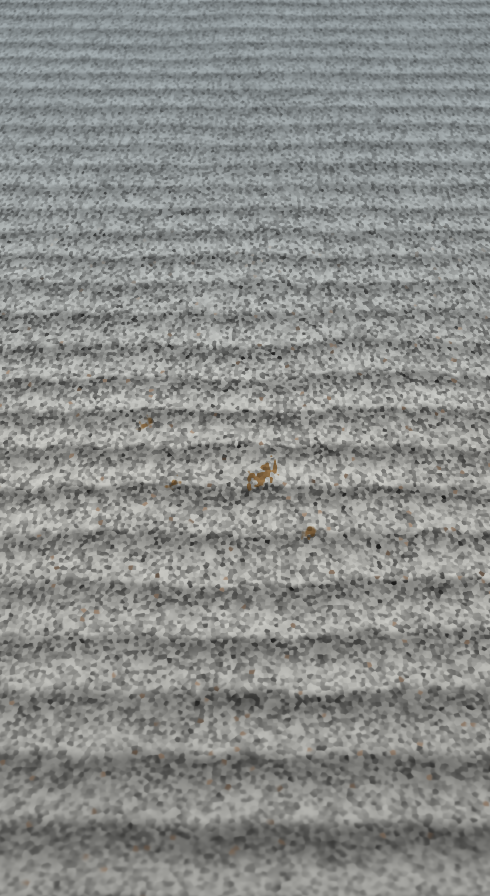
A Shadertoy shader for this texture:

```glsl
// Raked grey gravel: parallel furrows receding in perspective, with shallow focus.
#define HORIZON 0.6445       // distance of the vanishing line above the top edge
#define FURROWS 29.89        // furrow density on the ground plane
#define GRAINS vec2(155.0, 320.0)
#define WOBBLE 0.30          // unevenness of the raked lines
#define RELIEF 0.19          // light to dark range across a furrow
#define GRAIN_CONTRAST 0.34
#define FOCUS 0.53           // sharpest height, measured from the top
#define LEAF_POS vec2(0.535, 0.531)
#define COOL_TINT vec3(0.955, 1.01, 1.03)
#define WARM_TINT vec3(1.005, 1.005, 0.98)
#define RUST vec3(0.44, 0.34, 0.26)
#define LEAF vec3(0.46, 0.32, 0.15)

vec3 hash3(vec2 p) {
    vec3 q = fract(p.xyx * vec3(0.1031, 0.1030, 0.0973));
    q += dot(q, q.yxz + 33.33);
    return fract((q.xxy + q.yzz) * q.zyx);
}

float noise(vec2 p) {
    vec2 i = floor(p), f = fract(p);
    f = f * f * (3.0 - 2.0 * f);
    float low = mix(hash3(i).x, hash3(i + vec2(1, 0)).x, f.x);
    float high = mix(hash3(i + vec2(0, 1)).x, hash3(i + vec2(1, 1)).x, f.x);
    return mix(low, high, f.y);
}

// Soft cellular stones: x = tone around zero, y = share of rusty stone
vec2 gravel(vec2 p, float sharpness) {
    vec2 cell = floor(p), sum = vec2(0.0);
    float total = 0.0;
    for (int j = -1; j <= 1; j++)
    for (int i = -1; i <= 1; i++) {
        vec2 id = cell + vec2(i, j);
        vec3 h = hash3(id + 400.0);
        vec2 d = id + 0.1 + 0.8 * h.xy - p;
        float weight = exp(-sharpness * dot(d, d));
        vec3 kind = hash3(id + 1300.0);
        float tone = 0.36 - h.z * h.z - 0.4 * step(0.93, kind.x);
        sum += weight * vec2(tone, step(0.991, kind.y));
        total += weight;
    }
    return sum / total;
}

// Brightness across one furrow: slow rise to the crest, then a sharp shadow
float furrow(float phase, float blur) {
    float f = fract(phase);
    float rise = smoothstep(0.04, 0.62, f);
    return rise * (1.0 - smoothstep(0.86 - 0.12 * blur, 1.0, f));
}

// Ragged crumbs of dry leaf, one large and a few small
float leafMask(vec2 p, float aspect) {
    float mask = 0.0;
    for (int i = 0; i < 4; i++) {
        float k = float(i);
        vec2 offset = (hash3(vec2(k, 7.0)).xy - 0.5) * vec2(0.7, 0.16) * min(k, 1.0);
        vec2 d = (p - LEAF_POS - offset) * vec2(1.0, aspect);
        float radius = 0.027 / (1.0 + 1.2 * min(k, 1.0));
        float ragged = radius * (1.6 * noise(p * vec2(130.0, 130.0 * aspect)) - 0.1);
        mask = max(mask, 1.0 - smoothstep(-0.004, 0.003, length(d + 0.3 * d.yx) - ragged));
    }
    return mask;
}

void mainImage(out vec4 fragColor, in vec2 fragCoord) {
    vec2 p = fragCoord / iResolution.xy;
    p.y = 1.0 - p.y;

    // Ground plane
    float nearness = p.y + HORIZON;
    float across = (p.x - 0.5) / nearness;
    float row = FURROWS / nearness;
    vec2 grainPos = vec2(across, log(nearness)) * GRAINS;
    float blur = p.y > FOCUS ? smoothstep(FOCUS + 0.08, 1.0, p.y)
                             : smoothstep(FOCUS - 0.1, 0.0, p.y);

    // Furrows with gently wandering edges and worn stretches
    float wander = noise(vec2(across * 4.0, row * 0.35)) - 0.5;
    wander += 0.4 * (noise(vec2(across * 17.0, row * 0.8)) - 0.5);
    wander += 0.5 * (1.0 - blur) * (noise(grainPos * 0.35) - 0.5);
    float ridge = furrow(-row + WOBBLE * wander + 0.08 * p.x, blur);
    float wear = 0.75 + 0.5 * noise(vec2(across * 5.0 + 30.0, row * 0.9));
    float depth = RELIEF * mix(0.58, 1.0, smoothstep(0.0, 0.65, p.y));

    // Stones and coarser clumps
    vec2 stones = gravel(grainPos, mix(9.0, 3.0, blur));
    float clumps = noise(grainPos * 0.45 + 60.0) - 0.5;
    float patches = noise(grainPos * vec2(0.06, 0.16) + 90.0) - 0.5;
    float focusGain = p.y > FOCUS ? mix(1.0, 0.7, blur) : mix(1.0, 0.45, blur);

    // Light falls off toward the viewer
    float light = 0.56 - 0.08 * smoothstep(0.6, 1.0, p.y) - 0.02 * (1.0 - p.y);
    light += depth * wear * (ridge - 0.52);
    light += GRAIN_CONTRAST * stones.x * focusGain;
    light += 0.08 * clumps * focusGain + 0.035 * patches;

    vec3 color = light * mix(COOL_TINT, WARM_TINT, smoothstep(0.0, 0.55, p.y));
    color = mix(color, RUST * (0.6 + light), 0.65 * stones.y * smoothstep(0.2, 0.45, p.y));
    float leaf = leafMask(p, iResolution.y / iResolution.x);
    color = mix(color, LEAF * (0.4 + light), 0.8 * leaf);
    fragColor = vec4(clamp(color, 0.0, 1.0), 1.0);
}
```
